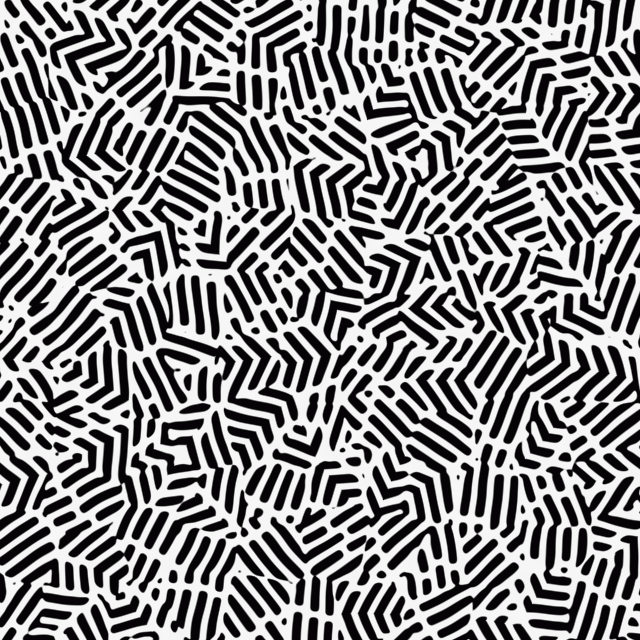
This pattern is drawn by a three.js fragment shader. Its source:

```glsl
varying vec2 vUv;

const vec3 PAPER = vec3(0.965);
const vec3 INK = vec3(0.018, 0.012, 0.018);
const float PERIOD = 0.0238;        // spacing of parallel strokes
const float LEVEL = -0.24;          // lower makes bolder strokes
const float PATCH_SIZE = 0.092;     // area sharing one direction
const float PATCH_SHARPNESS = 18.0;
const float SEAM_GAP = 0.85;        // whitening between patches
const float LEAN = 1.15;            // largest tilt from the vertical
const float FOLD_SHARE = 0.45;      // share of patches with a chevron
const float CUT_SPACING = 0.105;
const float CUT_WIDTH = 0.0062;
const float CUT_DEPTH = 2.3;
const float WOBBLE = 0.0022;
const float WOBBLE_SCALE = 17.0;
const float EDGE = 0.0016;
const float PI = 3.14159265;

float hash(vec2 p) {
  return fract(sin(dot(p, vec2(127.1, 311.7))) * 43758.545);
}

vec2 hash2(vec2 p) {
  return vec2(hash(p), hash(p + 57.3));
}

float gradientDot(vec2 corner, vec2 offset) {
  float angle = 2.0 * PI * hash(corner);
  return dot(vec2(cos(angle), sin(angle)), offset);
}

float gradientNoise(vec2 p) {
  vec2 i = floor(p), f = fract(p);
  vec2 u = f * f * f * (f * (f * 6.0 - 15.0) + 10.0);
  vec2 e = vec2(0.0, 1.0);
  return mix(mix(gradientDot(i, f), gradientDot(i + e.yx, f - e.yx), u.x),
             mix(gradientDot(i + e.xy, f - e.xy), gradientDot(i + 1.0, f - 1.0), u.x), u.y);
}

// Parallel, optionally folded strokes around a patch centre
float strokes(vec2 p, vec2 id) {
  float angle = 0.5 * PI + LEAN * (2.0 * hash(id + 11.3) - 1.0);
  float c = cos(angle), s = sin(angle);
  vec2 q = vec2(c * p.x + s * p.y, c * p.y - s * p.x);

  float folded = step(hash(id + 23.9), FOLD_SHARE);
  float bend = folded * mix(0.45, 0.8, hash(id + 31.7));
  bend *= hash(id + 5.1) < 0.5 ? -1.0 : 1.0;
  float phase = (q.y * cos(bend) + abs(q.x) * sin(bend)) / PERIOD + hash(id + 41.2);
  float wave = cos(2.0 * PI * phase);

  // Breaks along each stroke, staggered from its neighbours
  float stagger = 0.35 * hash(id * 7.0 + floor(phase + 0.5)) + hash(id + 67.4);
  float along = (fract(q.x / CUT_SPACING + stagger) - 0.5) * CUT_SPACING / CUT_WIDTH;
  return wave - CUT_DEPTH * exp(-along * along) * 0.5 * (1.0 + wave);
}

// Blend of nearby patches, thinned where they meet
float field(vec2 p) {
  vec2 g = p / PATCH_SIZE;
  vec2 base = floor(g);
  float sum = 0.0, total = 0.0, squares = 0.0;
  for (int y = -1; y <= 1; y++) {
    for (int x = -1; x <= 1; x++) {
      vec2 id = base + vec2(float(x), float(y));
      vec2 d = g - id - mix(vec2(0.12), vec2(0.88), hash2(id));
      float w = exp(-PATCH_SHARPNESS * dot(d, d));
      sum += w * strokes(d * PATCH_SIZE, id);
      total += w;
      squares += w * w;
    }
  }
  float purity = squares / (total * total);
  return sum / total - SEAM_GAP * (1.0 - purity);
}

void main() {
  // Hand-drawn wobble
  vec2 n = vUv * WOBBLE_SCALE;
  vec2 p = vUv + WOBBLE * vec2(gradientNoise(n), gradientNoise(n + 37.5)) * 2.0;

  // Field height over slope approximates the distance to the outline
  const float STEP = 0.0006;
  float f = field(p);
  vec2 slope = vec2(field(p + vec2(STEP, 0.0)) - f, field(p + vec2(0.0, STEP)) - f) / STEP;
  float outline = (f - LEVEL) / max(length(slope), 0.3 * 2.0 * PI / PERIOD);

  float ink = smoothstep(-EDGE, EDGE, outline);
  vec3 paper = PAPER + 0.012 * gradientNoise(vUv * 30.0);
  gl_FragColor = vec4(mix(paper, INK, ink), 1.0);
}
```
